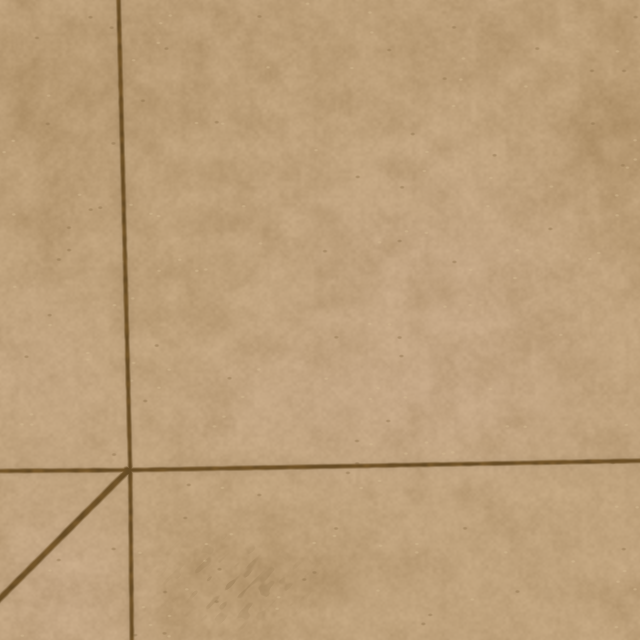
A WebGL 2 fragment shader for this texture:

```glsl
#version 300 es
precision highp float;
uniform vec2 u_resolution;
out vec4 fragColor;

const vec3 SAND = vec3(0.75, 0.635, 0.485);
const vec3 ROSE = vec3(0.772, 0.655, 0.525);
const vec3 UMBER = vec3(0.685, 0.565, 0.405);
const vec3 GROUT = vec3(0.39, 0.28, 0.12);
const vec3 PALE = vec3(0.83, 0.73, 0.57);
const vec3 PIT = vec3(0.55, 0.44, 0.29);

const vec2 JOINT = vec2(0.2035, 0.2655);
const vec2 TOP_END = vec2(0.185, 1.01);
const vec2 TOP_BEND = vec2(0.194, 0.648);
const vec2 BOTTOM_END = vec2(0.2060, -0.01);
const vec2 LEFT_END = vec2(-0.01, 0.2640);
const vec2 RIGHT_END = vec2(1.01, 0.2802);
const vec2 CUT_START = vec2(0.199, 0.264);
const vec2 CUT_END = vec2(-0.01, 0.055);

const float GROUT_HALF_WIDTH = 0.0031;
const float CUT_HALF_WIDTH = 0.0044;
const float GROUT_SOFTNESS = 0.0024;
const float MOTTLE = 0.55;
const float GRAIN = 0.028;

float hash(vec2 p) {
  return fract(sin(dot(p, vec2(127.1, 311.7))) * 43758.5453);
}

float noise(vec2 p) {
  vec2 i = floor(p), f = fract(p);
  f = f * f * (3.0 - 2.0 * f);
  return mix(mix(hash(i), hash(i + vec2(1, 0)), f.x),
             mix(hash(i + vec2(0, 1)), hash(i + vec2(1, 1)), f.x), f.y);
}

float fbm(vec2 p) {
  float sum = 0.0, amp = 0.5;
  for (int i = 0; i < 5; i++) {
    sum += amp * noise(p);
    p = mat2(1.6, 1.2, -1.2, 1.6) * p + 7.3;
    amp *= 0.55;
  }
  return sum / 1.055;
}

float segment(vec2 p, vec2 a, vec2 b) {
  vec2 d = b - a;
  return length(p - a - d * clamp(dot(p - a, d) / dot(d, d), 0.0, 1.0));
}

float blob(vec2 p, vec2 center, vec2 radius) {
  vec2 q = (p - center) / radius;
  return exp(-dot(q, q));
}

// Sparse soft flecks, one candidate per jittered cell
float flecks(vec2 p, float cells, float density, float seed) {
  vec2 q = p * cells, id = floor(q);
  float pick = hash(id + seed);
  vec2 center = 0.3 + 0.4 * vec2(hash(id + seed + 3.1), hash(id + seed + 8.7));
  vec2 d = (fract(q) - center) * vec2(0.8, 1.2);
  return step(1.0 - density, pick) * smoothstep(0.24, 0.05, length(d));
}

vec3 stone(vec2 p) {
  // Broad stains and rosy areas
  float dark = 0.50 * blob(p, vec2(0.06, 0.82), vec2(0.16, 0.22))
             + 0.55 * blob(p, vec2(1.0, 0.84), vec2(0.15, 0.25))
             + 0.55 * blob(p, vec2(0.38, 0.10), vec2(0.16, 0.11))
             + 0.25 * blob(p, vec2(0.50, 0.88), vec2(0.35, 0.15))
             + 0.25 * blob(p, vec2(0.27, 0.55), vec2(0.10, 0.25))
             + 0.20 * blob(p, vec2(0.95, 0.02), vec2(0.25, 0.10));
  float rosy = 0.70 * blob(p, vec2(0.70, 0.58), vec2(0.22, 0.20))
             + 0.65 * blob(p, vec2(0.58, 0.37), vec2(0.32, 0.11))
             + 0.80 * blob(p, vec2(0.10, 0.08), vec2(0.12, 0.14))
             + 0.40 * blob(p, vec2(0.05, 0.42), vec2(0.12, 0.14));

  // Mottling at two scales and fine grain
  float cloud = fbm(p * 9.0 + 2.0) - 0.5;
  float patches = fbm(p * 26.0 + 19.0) - 0.5;
  float grain = noise(p * 150.0) + 0.6 * noise(p * 260.0 + 5.0) - 0.8;
  vec3 color = mix(SAND, ROSE, clamp(rosy + 0.5 * cloud, 0.0, 1.0));
  color = mix(color, UMBER, clamp(dark + MOTTLE * (cloud + 1.1 * patches), 0.0, 1.0));
  color += 0.05 * (-patches) + GRAIN * grain * vec3(1.0, 1.0, 0.95);

  // Pale chips and dark pits
  color = mix(color, PALE, 0.5 * flecks(p, 70.0, 0.025, 11.0));
  color = mix(color, PIT, 0.45 * flecks(p, 60.0, 0.022, 47.0));
  float scuffs = smoothstep(0.60, 0.78, noise(vec2(p.x + p.y, p.y - p.x) * vec2(45.0, 95.0)));
  return mix(color, PIT, 0.35 * scuffs * blob(p, vec2(0.37, 0.09), vec2(0.09, 0.06)));
}

void main() {
  vec2 p = gl_FragCoord.xy / u_resolution;
  vec3 color = stone(p);

  // Grout joints, gently bent, and the diagonal cut
  float wobble = 0.0007 * (noise(p * 75.0) - 0.5);
  float joint = min(segment(p, TOP_END, TOP_BEND), segment(p, TOP_BEND, JOINT));
  joint = min(joint, segment(p, JOINT, BOTTOM_END));
  joint = min(joint, segment(p, LEFT_END, JOINT));
  joint = min(joint, segment(p, JOINT, RIGHT_END)) - GROUT_HALF_WIDTH;
  float cut = segment(p, CUT_START, CUT_END) - CUT_HALF_WIDTH;
  float d = min(joint, cut) + wobble;
  d = min(d, length((p - CUT_START) * vec2(0.8, 1.0)) - 0.0065);

  float soft = max(GROUT_SOFTNESS, 0.7 / u_resolution.y);
  float line = 1.0 - smoothstep(-soft, soft, d);
  float halo = exp(-max(d, 0.0) / 0.004);
  color *= 1.0 - 0.05 * halo;
  vec3 grout = GROUT * (0.92 + 0.25 * noise(p * 110.0));
  fragColor = vec4(mix(color, grout, 0.93 * line), 1.0);
}
```
